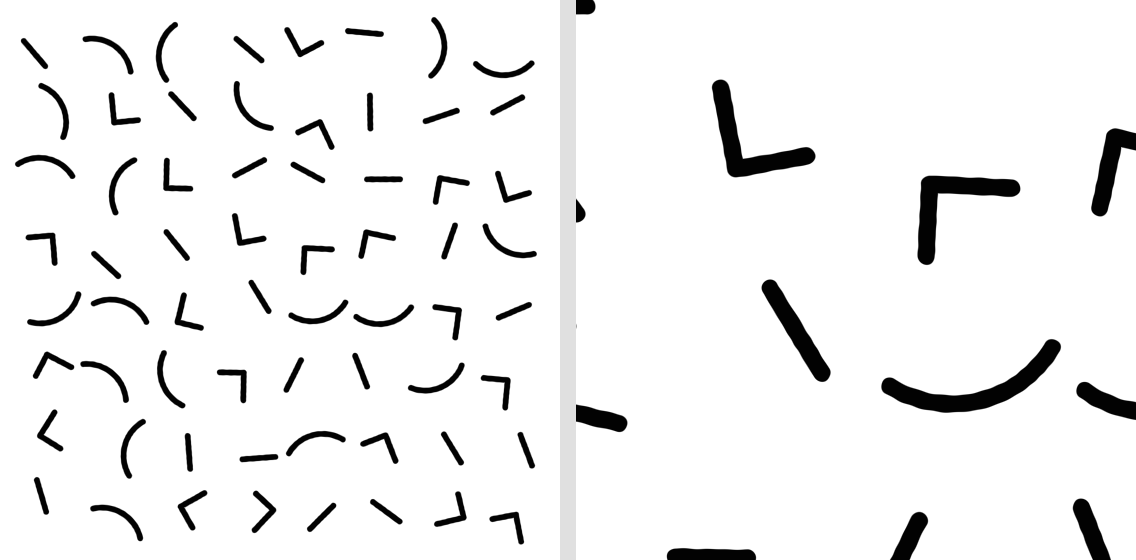
Left: the whole. Right: its middle third, enlarged.
Reproduce this pattern procedurally as a Shadertoy shader.

```glsl
// Scattered black strokes on white: short bars, right-angle corners and shallow arcs.

#define GRID 8.0            // marks per row and column
#define MARGIN 0.03         // empty border around the grid
#define STROKE 0.0051       // half the stroke width
#define BAR_HALF 0.0295     // half the bar length
#define LEG_SHORT 0.043     // corner legs
#define LEG_LONG 0.049
#define ARC_RADIUS 0.070
#define ARC_ANGLE 0.79      // half the arc opening
#define LOOSENESS 0.85      // share of the free room used for jitter
#define ROW_SHIFT 0.012     // slide of whole rows and columns
#define INK vec3(0.008)
#define PAPER vec3(1.0)

const float TAU = 6.2831853;

// Three random values per cell
vec3 hash3(vec2 cell) {
    vec3 h = fract(vec3(cell.xyx + 3.7) * vec3(0.1031, 0.1030, 0.0973));
    h += dot(h, h.yxz + 33.33);
    return fract((h.xxy + h.yzz) * h.zyx);
}

float segmentDist(vec2 p, vec2 a, vec2 b) {
    vec2 ab = b - a;
    return length(p - a - ab * clamp(dot(p - a, ab) / dot(ab, ab), 0.0, 1.0));
}

float barDist(vec2 p) {
    return segmentDist(p, vec2(-BAR_HALF, 0.0), vec2(BAR_HALF, 0.0));
}

// Right angle with its tip pointing up
float cornerDist(vec2 p) {
    vec2 tip = vec2(0.0, 0.016);
    vec2 leftLeg = LEG_SHORT * vec2(-0.707, -0.707);
    vec2 rightLeg = LEG_LONG * vec2(0.707, -0.707);
    return min(segmentDist(p, tip, tip + leftLeg), segmentDist(p, tip, tip + rightLeg));
}

// Shallow arc bulging up, centred on its bounding box
float arcDist(vec2 p) {
    vec2 side = vec2(sin(ARC_ANGLE), cos(ARC_ANGLE));
    vec2 q = vec2(abs(p.x), p.y + 0.5 * ARC_RADIUS * (1.0 + side.y));
    return side.y * q.x > side.x * q.y ? length(q - ARC_RADIUS * side)
                                       : abs(length(q) - ARC_RADIUS);
}

// Distance to the one mark that belongs to a cell
float markDist(vec2 p, vec2 cell) {
    float cellSize = (1.0 - 2.0 * MARGIN) / GRID;
    vec3 rnd = hash3(cell);
    vec2 jitter = hash3(cell + 41.0).xy * 2.0 - 1.0;

    // Low-discrepancy choice keeps the three kinds evenly mixed
    float kind = floor(3.0 * fract(dot(cell, vec2(0.755, 0.570)) + 0.4 * rnd.x));
    vec2 halfBox = kind < 0.5 ? vec2(0.035, 0.005)
                 : kind < 1.5 ? vec2(0.040, 0.024) : vec2(0.055, 0.016);

    // Jitter only within the room the rotated mark leaves free
    float angle = TAU * rnd.y;
    float c = cos(angle), s = sin(angle);
    vec2 extent = abs(c) * halfBox + abs(s) * halfBox.yx;
    vec2 room = max(vec2(0.5 * cellSize) - extent, 0.0);
    vec2 slide = ROW_SHIFT * sin(cell.yx * vec2(2.3, 3.9) + vec2(0.6, 1.9));
    vec2 centre = MARGIN + (cell + 0.5) * cellSize + slide + LOOSENESS * room * jitter;

    vec2 q = p - centre;
    q = vec2(c * q.x + s * q.y, c * q.y - s * q.x);
    return kind < 0.5 ? barDist(q) : kind < 1.5 ? cornerDist(q) : arcDist(q);
}

void mainImage(out vec4 fragColor, in vec2 fragCoord) {
    float size = min(iResolution.x, iResolution.y);
    vec2 p = (fragCoord - 0.5 * iResolution.xy) / size + 0.5;
    vec2 home = floor((p - MARGIN) * GRID / (1.0 - 2.0 * MARGIN));

    // Nearest mark among the neighbouring cells
    float d = 1.0;
    for (int y = -1; y <= 1; y++)
    for (int x = -1; x <= 1; x++) {
        vec2 cell = home + vec2(x, y);
        if (all(greaterThanEqual(cell, vec2(0.0))) && all(lessThan(cell, vec2(GRID))))
            d = min(d, markDist(p, cell));
    }

    // Faint waver of the outline, like a marker pen
    d += 0.00025 * sin(p.x * 410.0 + 2.0 * sin(p.y * 170.0)) * sin(p.y * 370.0 + p.x * 90.0);

    float soft = 0.8 / size;
    float paper = smoothstep(-soft, soft, d - STROKE);
    fragColor = vec4(mix(INK, PAPER, paper), 1.0);
}
```
